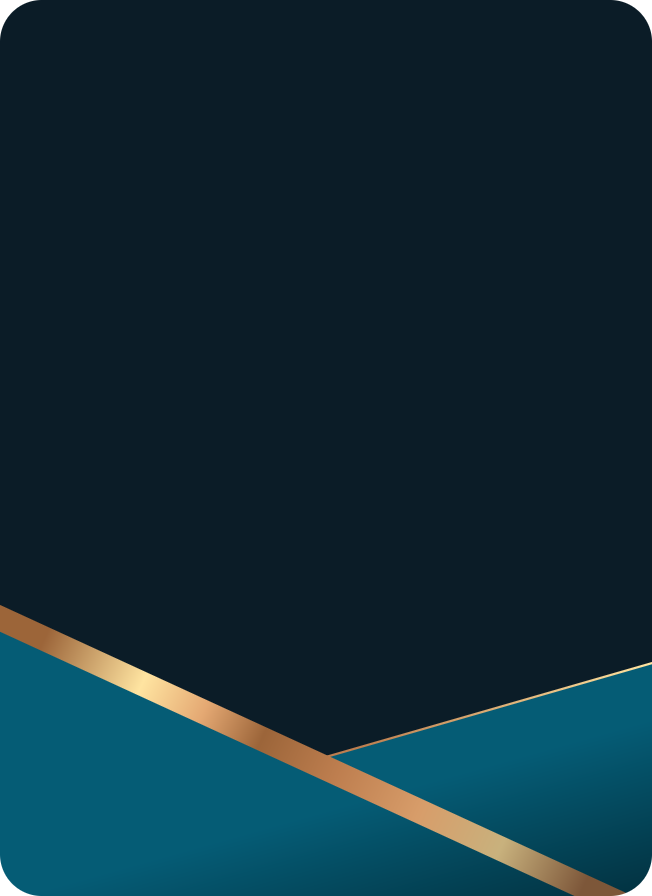
Write a WebGL 1 fragment shader that draws this background.

```glsl
precision highp float;

uniform vec2 u_resolution;

// Lengths are fractions of the canvas width
const float CORNER_RADIUS = 0.064;
const vec2 BAND_START = vec2(0.0, 0.4259);
const vec2 BAND_DIR = vec2(0.9085, -0.4179);
const float BAND_HALF_WIDTH = 0.0187;
const vec2 RIDGE_START = vec2(0.5036, 0.2161);
const vec2 RIDGE_DIR = vec2(0.9610, 0.2766);
const float RIDGE_WIDTH = 0.0034;
const float SHADE_SLOPE = 0.28;
const float SHADE_START = -0.01;
const float SHADE_END = -0.29;

const vec3 PAPER = vec3(1.0);
const vec3 NIGHT = vec3(0.043, 0.110, 0.153);
const vec3 TEAL = vec3(0.020, 0.360, 0.460);
const vec3 DEEP_TEAL = vec3(0.008, 0.185, 0.240);
const vec3 BRONZE = vec3(0.610, 0.395, 0.225);
const vec3 PALE_GOLD = vec3(1.000, 0.895, 0.630);
const vec3 PEACH = vec3(0.895, 0.660, 0.450);
const vec3 COPPER = vec3(0.745, 0.495, 0.310);
const vec3 SAND = vec3(0.845, 0.615, 0.415);
const vec3 KHAKI = vec3(0.785, 0.695, 0.490);
const vec3 UMBER = vec3(0.490, 0.340, 0.225);

float ramp(float a, float b, float x) {
  return clamp((x - a) / (b - a), 0.0, 1.0);
}

// Antialiased coverage of the region where the distance is negative
float cover(float dist) {
  return clamp(0.5 - dist * u_resolution.x, 0.0, 1.0);
}

// Signed distance above a line
float above(vec2 p, vec2 start, vec2 dir) {
  return dot(p - start, vec2(-dir.y, dir.x));
}

float roundedBox(vec2 p, vec2 halfSize, float radius) {
  vec2 q = abs(p) - halfSize + radius;
  return length(max(q, 0.0)) + min(max(q.x, q.y), 0.0) - radius;
}

// Metallic sheen along the band
vec3 metal(float t) {
  vec3 c = mix(BRONZE, PALE_GOLD, ramp(0.075, 0.240, t));
  c = mix(c, PEACH, ramp(0.240, 0.344, t));
  c = mix(c, BRONZE, ramp(0.344, 0.442, t));
  c = mix(c, COPPER, ramp(0.442, 0.570, t));
  c = mix(c, SAND, ramp(0.570, 0.708, t));
  c = mix(c, KHAKI, ramp(0.708, 0.845, t));
  return mix(c, UMBER, ramp(0.845, 0.985, t));
}

void main() {
  vec2 p = gl_FragCoord.xy / u_resolution.x;
  vec2 halfSize = 0.5 * u_resolution / u_resolution.x;
  float bandDist = above(p, BAND_START, BAND_DIR);
  float ridgeDist = above(p, RIDGE_START, RIDGE_DIR);

  // Teal panels darken toward the lower right
  float shade = ramp(SHADE_START, SHADE_END, p.y - SHADE_SLOPE * p.x);
  vec3 teal = mix(TEAL, DEEP_TEAL, shade);

  // Right panel with its thin gilded ridge
  vec3 ridge = mix(COPPER, PALE_GOLD, ramp(0.55, 1.0, p.x));
  vec3 color = mix(NIGHT, ridge, cover(ridgeDist));
  color = mix(color, teal, cover(ridgeDist + RIDGE_WIDTH));

  // Left panel and the diagonal band over both
  color = mix(color, teal, cover(bandDist));
  float along = dot(p - BAND_START, BAND_DIR);
  color = mix(color, metal(along), cover(abs(bandDist) - BAND_HALF_WIDTH));

  // Rounded card outline
  float card = cover(roundedBox(p - halfSize, halfSize, CORNER_RADIUS));
  gl_FragColor = vec4(mix(PAPER, color, card), 1.0);
}
```
